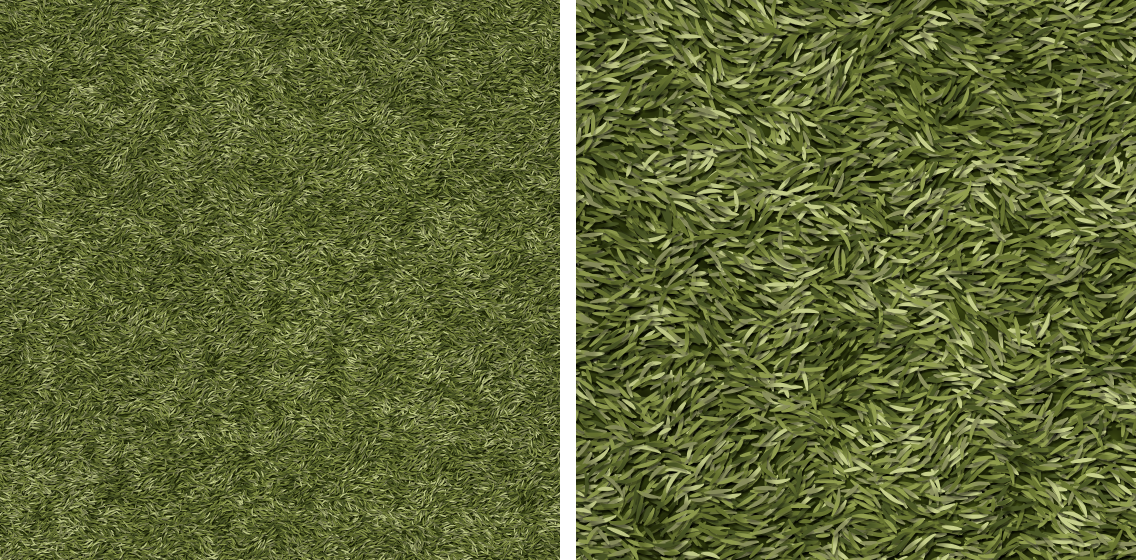
Left: the whole. Right: its middle third, enlarged.
This texture is drawn by a WebGL 1 fragment shader. Its source:

```glsl
precision highp float;
// Short artificial turf seen from above: layers of small curved blades,
// one per jittered grid cell, painted from the dark base to the lit top.
// Tuft-sized noise steers their lean and tone; each blade drops a soft shadow.

uniform vec2 u_resolution;

#define CELLS 90.0        // blade cells per canvas height
#define LAYERS 8          // stacked blade layers
#define BLADE_WIDTH 0.115 // half width, in cells
#define LEAN_SPREAD 2.3   // how far tufts turn from horizontal
#define LEAN_JITTER 1.1   // turn of single blades within a tuft
#define TUFT_SIZE 2.2     // tuft size, in cells
#define TUFT_TONE 0.34    // tone difference between tufts
#define SHADOW 0.24
#define EXPOSURE 1.17
#define CONTRAST 1.22

const vec3 SOIL = vec3(0.16, 0.19, 0.06);
const vec3 SHADE = vec3(0.25, 0.29, 0.13);
const vec3 LEAF = vec3(0.33, 0.37, 0.16);
const vec3 LIT = vec3(0.44, 0.48, 0.24);
const vec3 DRY = vec3(0.42, 0.44, 0.28);
const vec3 PALE = vec3(0.58, 0.61, 0.40);
const vec3 MEAN = vec3(0.35, 0.387, 0.197);

vec4 hash4(vec2 p) {
  vec4 q = fract(p.xyxy * vec4(0.1031, 0.1030, 0.0973, 0.1099));
  q += dot(q, q.wzxy + 33.33);
  return fract((q.xxyz + q.yzzw) * q.zywx);
}

float noise(vec2 p) {
  vec2 i = floor(p), f = fract(p);
  f = f * f * (3.0 - 2.0 * f);
  float low = mix(hash4(i).x, hash4(i + vec2(1.0, 0.0)).x, f.x);
  float high = mix(hash4(i + vec2(0.0, 1.0)).x, hash4(i + 1.0).x, f.x);
  return mix(low, high, f.y);
}

// Blade colour by tone, from shaded root to sun-bleached tip
vec3 bladeColor(float tone) {
  vec3 c = mix(SOIL, SHADE, smoothstep(0.06, 0.14, tone));
  c = mix(c, LEAF, smoothstep(0.26, 0.38, tone));
  c = mix(c, LIT, smoothstep(0.52, 0.64, tone));
  c = mix(c, DRY, smoothstep(0.74, 0.82, tone));
  return mix(c, PALE, smoothstep(0.88, 0.96, tone));
}

// Coverage of a curved, tapering blade lying along x
float bladeMask(vec2 q, float halfLength, float bend, float blur) {
  float along = q.x / halfLength;
  float across = abs(q.y - bend * q.x * q.x);
  float width = BLADE_WIDTH * (1.0 - 0.65 * min(along * along, 1.0));
  float side = clamp((width - across) / blur + 0.5, 0.0, 1.0);
  return side * clamp((halfLength - abs(q.x)) / blur + 0.5, 0.0, 1.0);
}

void main() {
  vec2 p = gl_FragCoord.xy / u_resolution.y * CELLS;
  float blur = CELLS / u_resolution.y;
  vec3 color = SOIL * (0.8 + 0.5 * noise(p * 1.7));

  for (int layer = 0; layer < LAYERS; layer++) {
    float depth = float(layer) / float(LAYERS - 1);
    vec2 shift = float(layer) * vec2(17.37, 9.71);
    vec2 home = floor(p + shift);

    for (int j = -1; j <= 1; j++) {
      for (int i = -1; i <= 1; i++) {
        vec2 cell = home + vec2(float(i), float(j));
        vec4 place = hash4(cell + float(layer) * 131.0);
        vec4 look = hash4(cell + float(layer) * 71.0 + 407.0);
        vec2 center = cell + place.xy - shift;

        // Lean: shared by the tuft, with a few stray blades
        vec2 tuft = center / TUFT_SIZE + 50.0;
        float lean = (noise(tuft) - 0.5) * LEAN_SPREAD
                   + (place.z - 0.5) * LEAN_JITTER;
        lean += step(0.84, look.w) * (look.z - 0.5) * 3.0;
        vec2 dir = vec2(cos(lean), sin(lean));
        mat2 toBlade = mat2(dir.x, -dir.y, dir.y, dir.x);
        float halfLength = mix(0.35, 0.8, place.w);
        float bend = (look.y - 0.5) * 0.6;

        // Shadow below the blade, then the blade itself
        vec2 q = toBlade * (p - center);
        vec2 drop = toBlade * vec2(-0.07, 0.15);
        float shadow = bladeMask(q + drop, halfLength, bend, blur * 1.6);
        color *= 1.0 - SHADOW * shadow;

        float tone = 0.12 + 0.86 * look.x + 0.10 * (depth - 0.5);
        tone += (noise(tuft * 0.9 + 83.0) - 0.5) * TUFT_TONE;
        tone += 0.08 * q.x / halfLength;
        vec3 blade = bladeColor(clamp(tone, 0.0, 1.0));
        color = mix(color, blade, bladeMask(q, halfLength, bend, blur));
      }
    }
  }

  // Faint broad mottling over the whole mat
  float mottle = 0.96 + 0.08 * noise(p / 16.0 + 7.0);
  color = MEAN + (color * EXPOSURE * mottle - MEAN) * CONTRAST;
  gl_FragColor = vec4(clamp(color, 0.0, 1.0), 1.0);
}
```
